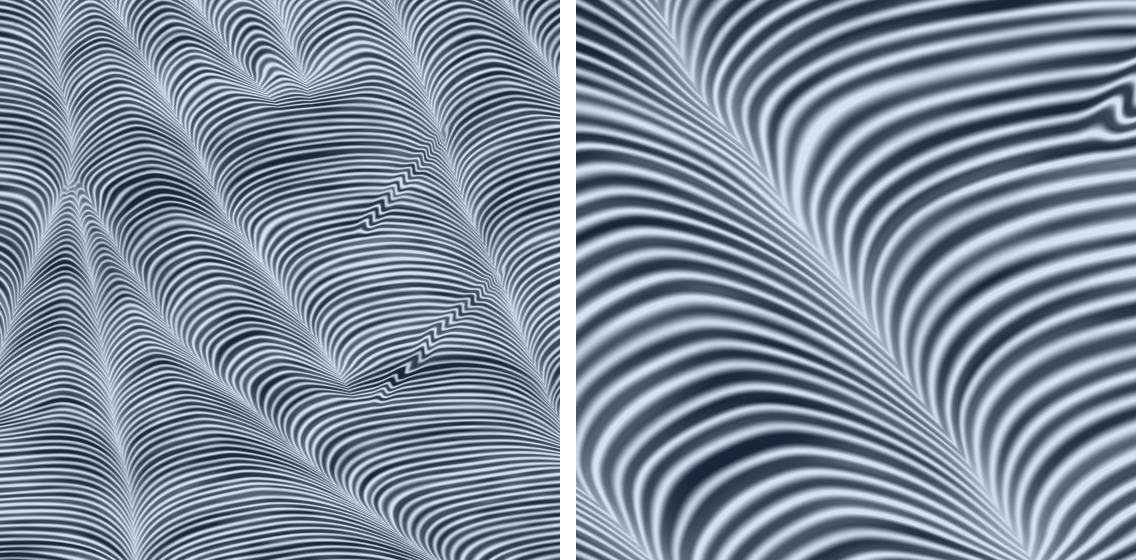
Left: the whole. Right: its middle third, enlarged.
Reproduce this pattern procedurally as a Shadertoy shader.

```glsl
// Pale engraved lines arching between slanted seams on a dark slate ground.

const vec3 SLATE = vec3(0.09, 0.15, 0.22);
const vec3 PALE = vec3(0.83, 0.89, 0.95);
const float LINE_COUNT = 77.0;
const float DIP_DEPTH = 0.10;
const int SEAM_COUNT = 9;
const int SAMPLES = 3;

// Each seam runs from its upper end (xy) to its lower end (zw).
const vec4 SEAMS[SEAM_COUNT] = vec4[](
    vec4(0.088, 1.15, 0.13, 0.60), vec4(0.125, 0.70, -0.06, 0.20),
    vec4(0.125, 0.70, 0.285, -0.20), vec4(0.125, 0.70, 0.91, -0.09),
    vec4(0.15, 1.15, 0.65, 0.27), vec4(0.235, 1.15, 0.51, 0.79),
    vec4(0.45, 1.15, 0.56, 0.80), vec4(0.66, 1.15, 1.05, 0.15),
    vec4(0.81, 1.15, 1.08, 0.75));

float hash(vec2 cell) {
    vec3 q = fract(vec3(cell.xyx) * 0.1031);
    q += dot(q, q.yzx + 33.33);
    return fract((q.x + q.y) * q.z);
}

// Smooth value noise in the range -1 to 1.
float noise(vec2 p) {
    vec2 cell = floor(p);
    vec2 f = fract(p);
    f = f * f * (3.0 - 2.0 * f);
    float low = mix(hash(cell), hash(cell + vec2(1, 0)), f.x);
    float high = mix(hash(cell + vec2(0, 1)), hash(cell + vec2(1, 1)), f.x);
    return 2.0 * mix(low, high, f.y) - 1.0;
}

// Horizontal offset from a gently bowed, wavering seam.
float seamOffset(vec2 p, vec4 seam, float seed) {
    float t = clamp((seam.y - p.y) / (seam.y - seam.w), 0.0, 1.0);
    float run = seam.z - seam.x;
    float bow = -0.7 * run * run * t * (1.0 - t);
    float waver = noise(vec2(p.y * 8.0, seed)) + 0.25 * noise(vec2(p.y * 28.0, seed));
    return p.x - mix(seam.x, seam.z, t) - bow - 0.011 * waver;
}

// Strength of a seam, fading at both of its ends.
float seamFade(float y, vec4 seam) {
    return smoothstep(seam.w, seam.w + 0.08, y)
        * (1.0 - smoothstep(seam.y - 0.08, seam.y + 0.06, y));
}

// x: how far the lines dip, y: glow of the nearest seam.
vec2 seamField(vec2 p) {
    float powers = 0.0;
    float glow = 0.0;
    for (int i = 0; i < SEAM_COUNT; i++) {
        float offset = seamOffset(p, SEAMS[i], float(i) * 7.0);
        float fade = seamFade(p.y, SEAMS[i]);
        float reach = offset > 0.0 ? 0.080 : 0.052;
        float crease = exp(-abs(offset) / 0.012);
        float dip = fade * mix(exp(-abs(offset) / reach), crease, 0.16);
        powers += dip * dip * dip * dip;
        float haze = exp(-abs(offset) / 0.030);
        glow = max(glow, fade * mix(crease, haze, 0.45));
    }
    return vec2(DIP_DEPTH * pow(powers + 1e-8, 0.25), glow);
}

// S-shaped kink in the lines that cross the segment a-b.
float faultKink(vec2 p, vec2 a, vec2 b, float width) {
    vec2 along = normalize(b - a);
    float s = dot(p - a, along);
    float d = dot(p - a, vec2(along.y, -along.x)) / width;
    d += 0.9 * noise(vec2(s * 18.0, a.x * 50.0));
    float fade = smoothstep(-0.01, 0.03, s)
        * (1.0 - smoothstep(-0.03, 0.01, s - length(b - a)));
    return 1.7 * width * d * exp(-d * d) * fade;
}

// Brightness of the line work, from 0 in the gaps to 1 on the strokes.
float engraving(vec2 p) {
    vec2 seam = seamField(p);
    float level = p.y - 0.08 * p.x + seam.x + 0.008 * noise(p * 5.0);
    level += faultKink(p, vec2(0.65, 0.58), vec2(0.80, 0.78), 0.010);
    level += faultKink(p, vec2(0.67, 0.28), vec2(0.90, 0.53), 0.010);

    // Uneven spacing, gap width and gap depth give a hand-cut look.
    float phase = level * LINE_COUNT + 0.20 * noise(vec2(p.x * 6.0, level * 50.0));
    float line = floor(phase + 0.5);
    float width = 0.85 + 0.25 * noise(vec2(p.x * 7.0, line * 5.3));
    float gap = smoothstep(0.0, width, 1.0 - 2.0 * abs(phase - line));
    float depth = 0.88 + 0.12 * noise(vec2(p.x * 9.0, line * 3.7));
    float light = 1.0 - gap * depth;

    // Broad bands, fine streaks and pale, patchy seams.
    light += 0.13 * noise(vec2(p.x * 4.0, level * 17.0)) + 0.07 * noise(p * 7.0);
    light += 0.11 * noise(vec2(p.x * 24.0, phase * 2.3));
    float patchy = 0.85 + 0.25 * noise(p * 24.0);
    light = mix(light - 0.05, 0.96, clamp(0.85 * seam.y * patchy, 0.0, 1.0));
    return clamp(light, 0.0, 1.0);
}

void mainImage(out vec4 fragColor, in vec2 fragCoord) {
    // Average a small grid of samples to smooth the edges.
    float light = 0.0;
    for (int j = 0; j < SAMPLES; j++) {
        for (int i = 0; i < SAMPLES; i++) {
            vec2 jitter = (vec2(i, j) + 0.5) / float(SAMPLES) - 0.5;
            light += engraving((fragCoord + jitter) / iResolution.y);
        }
    }
    light /= float(SAMPLES * SAMPLES);
    fragColor = vec4(mix(SLATE, PALE, light), 1.0);
}
```
